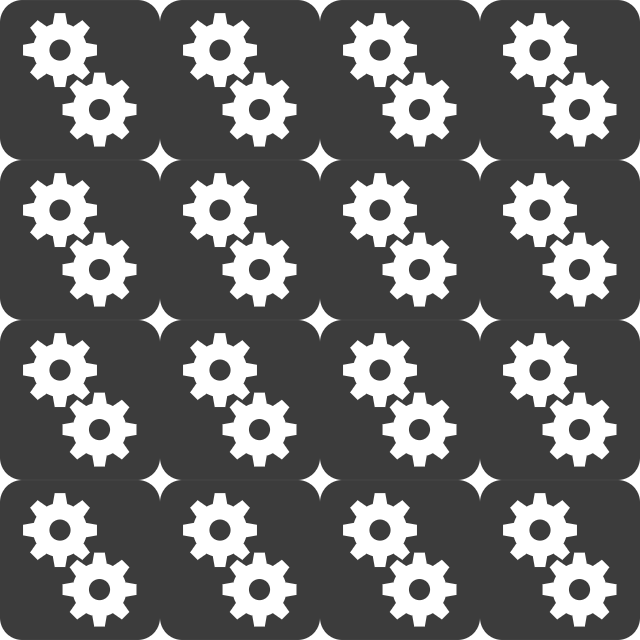
Write a three.js fragment shader that draws this pattern.

```glsl
// Four by four rounded dark tiles on white, each with a diagonal pair of white gears.
// Distance functions give every shape; teeth come from folding the angle into
// equal sectors, and the tiles around each corner are summed so seams stay closed.
#define REPEATS 4.0
#define CORNER_RADIUS 0.14
#define TEETH 8.0
#define TIP_RADIUS 0.231
#define ROOT_RADIUS 0.169
#define HOLE_RADIUS 0.066
#define TIP_HALF_WIDTH 0.033
#define TOOTH_SLOPE 0.18
#define SEAM_HALF_WIDTH 0.003
#define SEAM_LIGHT 0.05
#define TILE_COLOR vec3(0.235)
#define LIGHT_COLOR vec3(1.0)

varying vec2 vUv;

// Share of a pixel that lies inside a shape at signed distance d
float coverage(float d, float pixel) {
  return clamp(0.5 - d / pixel, 0.0, 1.0);
}

// Rounded square that fills one unit cell
float roundedTile(vec2 p) {
  vec2 q = abs(p) - (0.5 - CORNER_RADIUS);
  return length(max(q, 0.0)) + min(max(q.x, q.y), 0.0) - CORNER_RADIUS;
}

// Disc with tapered flat-topped teeth and a round hole
float gear(vec2 p) {
  float sector = 6.2831853 / TEETH;
  float radius = length(p);
  float angle = atan(p.y, p.x);
  angle -= sector * floor(angle / sector + 0.5);
  vec2 q = radius * vec2(cos(angle), abs(sin(angle)));
  float halfWidth = TIP_HALF_WIDTH + TOOTH_SLOPE * (TIP_RADIUS - q.x);
  float flank = (q.y - halfWidth) / sqrt(1.0 + TOOTH_SLOPE * TOOTH_SLOPE);
  float tooth = max(q.x - TIP_RADIUS, flank);
  return max(min(radius - ROOT_RADIUS, tooth), HOLE_RADIUS - radius);
}

void main() {
  vec2 grid = vUv * REPEATS;
  float pixel = max(fwidth(grid.x), 1e-5);
  vec2 cell = fract(grid);
  vec2 corner = fract(grid + 0.5) - 0.5;

  // Dark tiles: the four that meet at the nearest corner
  float dark = 0.0;
  for (int i = 0; i < 4; i++) {
    vec2 side = vec2(mod(float(i), 2.0), floor(float(i) / 2.0)) - 0.5;
    dark += coverage(roundedTile(corner - side), pixel);
  }
  vec3 color = mix(LIGHT_COLOR, TILE_COLOR, min(dark, 1.0));

  // Faint line between rows
  float seam = coverage(abs(corner.y) - SEAM_HALF_WIDTH, pixel);
  color = mix(color, LIGHT_COLOR, SEAM_LIGHT * seam);

  // Gear pair
  float gears = min(gear(cell - vec2(0.375, 0.687)), gear(cell - vec2(0.622, 0.315)));
  color = mix(color, LIGHT_COLOR, coverage(gears, pixel));

  gl_FragColor = vec4(color, 1.0);
}
```
